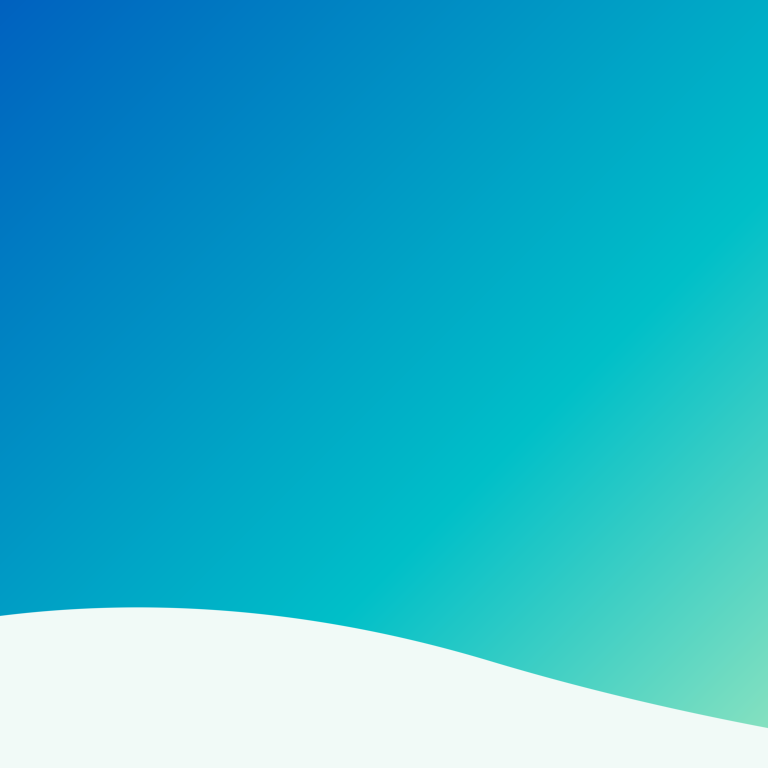
Give the GLSL for this background, as a Shadertoy shader.

```glsl
// A diagonal blue-to-mint gradient above a pale, gently rolling hill.
// Three colour stops make the sky; two cubic curves sharing a slope
// at their joint make the crest of the hill.

const vec3 DEEP_BLUE = vec3(0.0, 0.38, 0.75);
const vec3 CYAN      = vec3(0.0, 0.75, 0.785);
const vec3 MINT      = vec3(0.56, 0.89, 0.75);
const vec3 PALE      = vec3(0.945, 0.98, 0.97);

// Linear gradient through three colours, with the middle one at 'stop'
vec3 gradient3(float t, float stop, vec3 first, vec3 middle, vec3 last) {
    vec3 lower = mix(first, middle, clamp(t / stop, 0.0, 1.0));
    return mix(lower, last, clamp((t - stop) / (1.0 - stop), 0.0, 1.0));
}

// Cubic height between points a and b, each given as (x, height, slope)
float cubicHeight(float x, vec3 a, vec3 b) {
    float span = b.x - a.x;
    float u = (x - a.x) / span;
    float v = 1.0 - u;
    float base = mix(a.y, b.y, u * u * (3.0 - 2.0 * u));
    return base + span * u * v * (v * a.z - u * b.z);
}

// Height of the hill: a broad crest, then a shallow dip to the right
float hillHeight(float x) {
    vec3 left  = vec3(0.0, 0.198, 0.125);
    vec3 joint = vec3(0.638, 0.1393, -0.30);
    vec3 right = vec3(1.0, 0.052, -0.19);
    return x < joint.x ? cubicHeight(x, left, joint)
                       : cubicHeight(x, joint, right);
}

void mainImage(out vec4 fragColor, in vec2 fragCoord) {
    vec2 uv = fragCoord / iResolution.xy;

    // Sky, running from the upper left to the lower right corner
    float diagonal = 0.5 * (uv.x + 1.0 - uv.y);
    vec3 color = gradient3(diagonal, 0.625, DEEP_BLUE, CYAN, MINT);

    // Hill, with an edge softened over about one pixel
    float edge = 0.75 / iResolution.y;
    float above = uv.y - hillHeight(uv.x);
    color = mix(PALE, color, smoothstep(-edge, edge, above));

    fragColor = vec4(color, 1.0);
}
```
